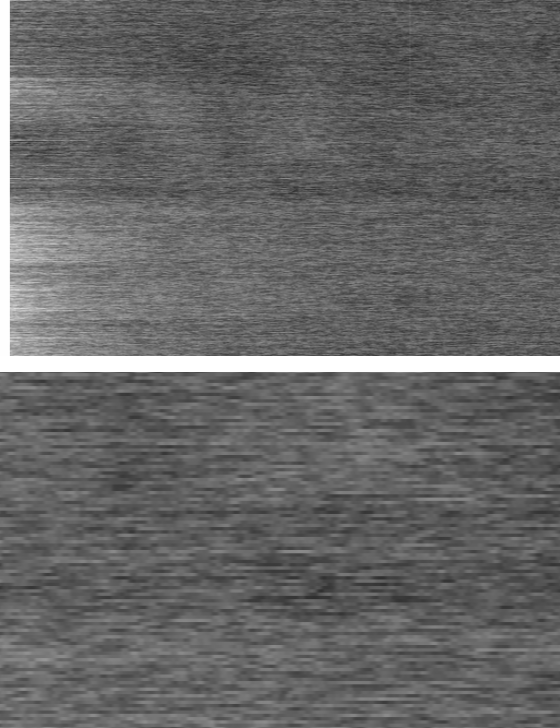
Top: the whole. Bottom: its middle third, enlarged.
This texture is drawn by a WebGL 2 fragment shader. Its source:

```glsl
#version 300 es
precision highp float;
// Brushed grey metal: short horizontal dashes one row tall over a soft light
// falloff from the left, with long fading streaks, dark smudges and a white
// margin. All layers are hashed value noise, stretched along x.

uniform vec2 u_resolution;
out vec4 fragColor;

// Layout, as fractions of the canvas
const float MARGIN = 0.0176;
const float MARGIN_TONE = 0.995;
const float STEP_HEIGHT = 0.43;     // brighter sheet lies below this height
const float SEAM_X = 0.732;

// Tones
const float BASE = 0.337;
const float LEFT_GLOW = 0.10;
const float LOWER_GLOW = 0.11;
const float EDGE_GLOW = 0.12;
const float RIDGE_GLOW = 0.075;
const float DARK_BAND = 0.06;

// Grain: frequencies per canvas height
const float ROWS = 326.0;
const vec3 DASH_FREQ = vec3(160.0, 62.0, 12.0);
const vec3 DASH_AMOUNT = vec3(0.085, 0.165, 0.10);
const float BAND_AMOUNT = 0.17;
const float STREAK_AMOUNT = 0.20;
const float SMUDGE_AMOUNT = 0.11;

float hash(vec2 cell, uint seed) {
    uvec2 q = uvec2(ivec2(cell) + 4096);
    uint h = q.x * 1597334677u ^ q.y * 3812015801u ^ seed * 2654435769u;
    h = (h ^ (h >> 16)) * 2246822519u;
    h = (h ^ (h >> 13)) * 3266489917u;
    return float((h ^ (h >> 16)) >> 8) / 16777216.0;
}

// Smooth value noise, 0 to 1
float noise(vec2 p, uint seed) {
    vec2 i = floor(p), f = fract(p);
    f = f * f * (3.0 - 2.0 * f);
    float low = mix(hash(i, seed), hash(i + vec2(1, 0), seed), f.x);
    float high = mix(hash(i + vec2(0, 1), seed), hash(i + vec2(1, 1), seed), f.x);
    return mix(low, high, f.y);
}

// Noise along one row; each row is shifted so dashes do not line up
float rowDash(float x, float row, uint seed) {
    x += hash(vec2(row, 7.0), seed);
    float i = floor(x), f = smoothstep(0.1, 0.9, fract(x));
    return mix(hash(vec2(i, row), seed), hash(vec2(i + 1.0, row), seed), f);
}

// All row-bound detail: three dash lengths and rare bright scratches
float rowGrain(float x, float u, float row) {
    float sum = 0.0;
    for (int k = 0; k < 3; k++) {
        sum += DASH_AMOUNT[k] * (rowDash(x * DASH_FREQ[k], row, uint(k + 1)) - 0.5);
    }
    float reach = mix(2.5, 9.0, hash(vec2(row, 3.0), 11u));
    float strength = hash(vec2(row, 5.0), 12u);
    sum += STREAK_AMOUNT * pow(strength, 22.0) * exp(-reach * u);
    return sum + 0.09 * (strength - 0.5) * exp(-4.0 * u);
}

float bump(float x, float width) {
    return exp(-x * x / (width * width));
}

// Large-scale light falloff
float lighting(float u, float v) {
    float lower = 1.0 - smoothstep(STEP_HEIGHT - 0.03, STEP_HEIGHT + 0.03, v);
    float tone = BASE + LEFT_GLOW * exp(-3.5 * u);
    tone += lower * (LOWER_GLOW * exp(-1.8 * u) + EDGE_GLOW * exp(-14.0 * u));
    tone += RIDGE_GLOW * bump(v - 0.73, 0.07) * exp(-3.5 * u);
    tone += RIDGE_GLOW * bump(v - 0.28, 0.025) * exp(-5.0 * u);
    tone -= DARK_BAND * bump(v - 0.465, 0.02) * exp(-1.8 * u);
    return tone - DARK_BAND * bump(v - 0.25, 0.008) * exp(-2.5 * u);
}

void main() {
    vec2 p = gl_FragCoord.xy / u_resolution.y;
    vec2 uv = gl_FragCoord.xy / u_resolution;
    float u = max(uv.x - MARGIN, 0.0) / (1.0 - MARGIN);
    float tone = lighting(u, uv.y);

    // Wide bands that fade to the right
    float bands = 0.6 * noise(p * vec2(0.8, 24.0), 21u)
                + 0.4 * noise(p * vec2(1.2, 80.0), 22u) - 0.5;
    tone += BAND_AMOUNT * bands * mix(0.2, 1.0, exp(-2.2 * u));

    // Slanted smudges in the upper sheet
    float upper = smoothstep(0.40, 0.60, uv.y) * (1.0 - smoothstep(0.5, 0.9, u));
    float smudge = noise(vec2(p.x + 0.35 * p.y, p.y) * vec2(7.0, 5.0), 31u) - 0.55;
    tone += SMUDGE_AMOUNT * smudge * mix(0.2, 1.0, upper);

    // Crisp rows, blended over one pixel at their edges
    float y = p.y * ROWS - 0.5;
    float blur = min(ROWS / u_resolution.y, 1.0);
    float blend = clamp((fract(y) - 0.5) / blur + 0.5, 0.0, 1.0);
    tone += mix(rowGrain(p.x, u, floor(y)), rowGrain(p.x, u, floor(y) + 1.0), blend);

    // Faint upright seam, then the margin
    tone += 0.035 * bump(uv.x - SEAM_X, 0.0015) * smoothstep(0.5, 0.65, uv.y);
    float sheet = clamp((uv.x - MARGIN) * u_resolution.x + 0.5, 0.0, 1.0);
    fragColor = vec4(vec3(mix(MARGIN_TONE, clamp(tone, 0.0, 1.0), sheet)), 1.0);
}
```
